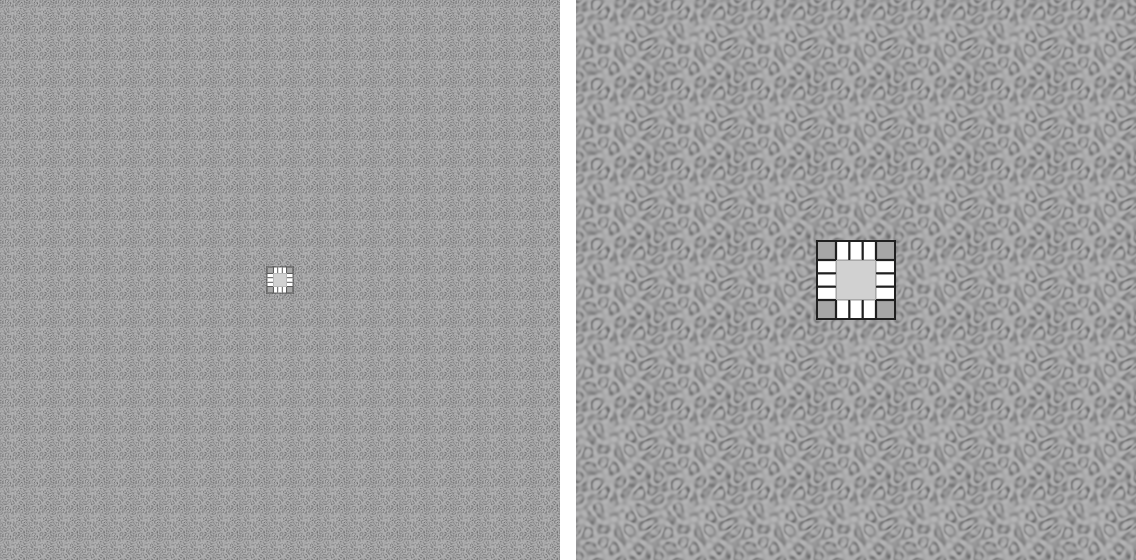
Left, the full canvas; right, a detail of the centre.
This texture is drawn by a Shadertoy shader. Its source:

```glsl
// Fine grey worm-like grain repeated 21 x 21 times, with one square emblem in the
// middle cell: grey corners, three white boxes per side and a pale centre.
// The grain sums sine waves with whole frequencies per cell, so it wraps exactly.

const float REPEATS = 21.0;
const float TAU = 6.2831853;

float hash(float n) {
    return fract(sin(n * 127.1 + 3.7) * 437.58);
}

// Waves in scattered directions, between low and high cycles per cell; variance 1
float waves(vec2 cell, float low, float high, float seed) {
    float sum = 0.0;
    for (float i = 0.0; i < 16.0; i++) {
        float angle = i * 2.39996 + seed;
        vec2 wave = round(mix(low, high, hash(i + seed)) * vec2(cos(angle), sin(angle)));
        sum += cos(TAU * (dot(wave, cell) + hash(i + seed + 40.0)));
    }
    return sum / sqrt(8.0);
}

vec3 grain(vec2 cell) {
    // Contours of a smooth field make curling strokes; fine waves roughen them
    float strokes = cos(2.6 * waves(cell, 3.0, 5.0, 1.0));
    float g = strokes + 0.45 * waves(cell, 8.0, 12.0, 7.0);
    float tone = 0.627 + 0.064 * g - 0.012 * g * g;
    // Faint darker bands on the cell borders, stronger down the columns
    vec2 border = pow(0.5 + 0.5 * cos(TAU * cell), vec2(3.0));
    tone -= dot(border, vec2(0.014, 0.008)) - 0.007;
    return vec3(tone, tone, tone + 0.004);
}

// Coverage of a line of the given half width
float stroke(float dist, float halfWidth, float aa) {
    return clamp((halfWidth - dist) / aa + 0.5, 0.0, 1.0);
}

vec3 emblem(vec2 cell, float aa) {
    vec2 m = abs(cell - 0.5);
    float outer = max(m.x, m.y);
    float along = min(m.x, m.y);

    // Fills: pale centre, white side boxes, grey corners
    float ring = smoothstep(-0.5, 0.5, (outer - 0.25) / aa);
    float corner = smoothstep(-0.5, 0.5, (along - 0.25) / aa);
    vec3 color = mix(vec3(0.82), vec3(1.0), ring);
    color = mix(color, vec3(0.65), corner);

    // Box dividers, corner edges and the outer frame
    float divider = min(abs(along - 1.0 / 12.0), abs(along - 0.25));
    float line = ring * stroke(divider, 0.014, aa);
    line = max(line, stroke(0.5 - outer, 0.025, aa));
    line = max(line, 0.35 * stroke(abs(outer - 0.25), 0.008, aa));
    return mix(color, vec3(0.12), line);
}

void mainImage(out vec4 fragColor, in vec2 fragCoord) {
    vec2 grid = fragCoord / iResolution.xy * REPEATS;
    float aa = REPEATS / min(iResolution.x, iResolution.y);

    vec3 color = grain(fract(grid));

    // Emblem in the centre cell only, with a smooth rim
    vec2 fromCentre = grid - 0.5 * REPEATS;
    float inside = stroke(max(abs(fromCentre.x), abs(fromCentre.y)), 0.5, aa);
    color = mix(color, emblem(fromCentre + 0.5, aa), inside);

    fragColor = vec4(color, 1.0);
}
```
